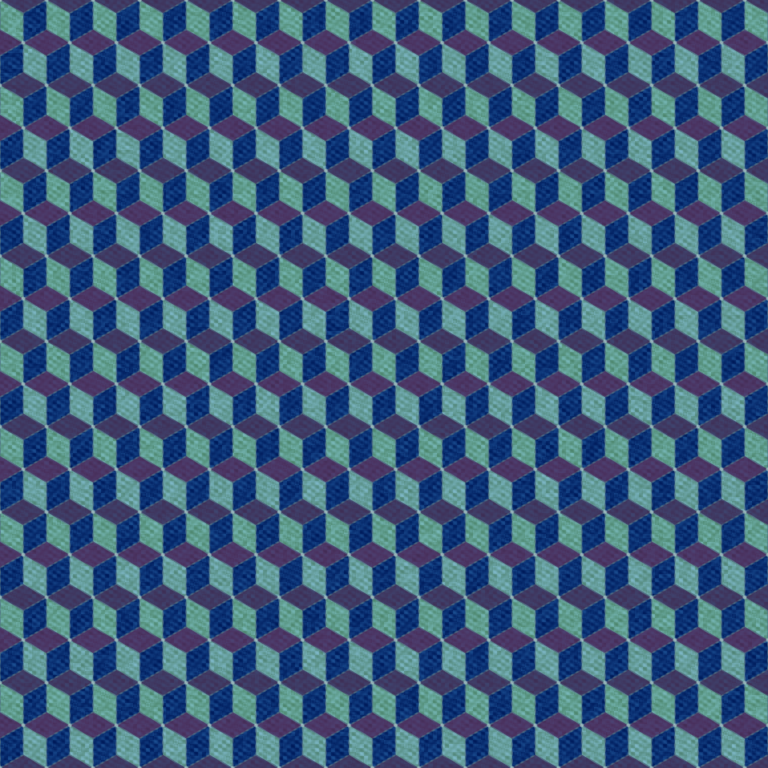
A Shadertoy shader for this pattern:

```glsl
#define CUBES_ACROSS 16.5
#define CUBE_ROWS 18.0
#define LID_HEIGHT 0.31
#define STITCHES 190.0
#define SEAM_WIDTH 0.0011
#define KNOT_RADIUS 0.0028
#define WEAVE_DEPTH 0.13
#define BLUE vec3(0.04, 0.19, 0.45)
#define TEAL vec3(0.39, 0.62, 0.59)
#define PURPLE vec3(0.31, 0.21, 0.40)
#define SLATE vec3(0.18, 0.24, 0.37)
#define SEAM vec3(0.33, 0.46, 0.53)

float hash(vec2 p) {
    return fract(sin(dot(p, vec2(127.1, 311.7))) * 4375.85);
}

// Layered sines for the crossing threads, plus a random tone per stitch
float weave(vec2 uv) {
    vec2 p = uv * STITCHES;
    float threads = sin(p.x * 3.1416) * sin(p.y * 3.1416);
    float twill = sin((p.x + 2.0 * p.y) * 2.1);
    return 0.5 * threads + 0.3 * twill + 0.9 * (hash(floor(p)) - 0.5);
}

void mainImage(out vec4 fragColor, in vec2 fragCoord) {
    vec2 uv = fragCoord / iResolution.xy;
    float blur = 0.8 / iResolution.y;
    vec2 cell = 1.0 / vec2(CUBES_ACROSS, CUBE_ROWS);

    // Staggered cube rows
    vec2 grid = uv / cell;
    float row = floor(grid.y) + 1.0;
    float x = fract(grid.x - 0.5 * mod(row, 2.0));
    float y = fract(grid.y);
    float side = abs(x - 0.5);

    // Signed distances to the lid above, the lid below and the upright edges
    float slope = 2.0 * LID_HEIGHT * cell.y / cell.x;
    float lean = cell.y / sqrt(1.0 + slope * slope);
    float upper = (y - 1.0 + LID_HEIGHT * (1.0 - 2.0 * side)) * lean;
    float lower = (2.0 * side * LID_HEIGHT - y) * lean;
    float lidDist = max(upper, lower);
    float upright = min(side, 0.5 - side) * cell.x;
    float tealDist = x < 0.5 ? upright : -upright;

    float lid = smoothstep(-blur, blur, lidDist);
    float teal = smoothstep(-blur, blur, tealDist);

    // Face colours, with alternate rows shifted in tone
    float cloth = weave(uv);
    float evenRow = 1.0 - mod(row, 2.0);
    float lidRow = upper > lower ? row : row - 1.0;
    float grey = 0.12 + 0.36 * (1.0 - mod(lidRow, 2.0)) + 0.25 * cloth;
    vec3 tealTone = TEAL + vec3(0.02, 0.0, 0.05) * (0.5 - evenRow + cloth);
    vec3 blueTone = BLUE + vec3(0.04, 0.06, 0.03) * cloth;
    vec3 lidTone = mix(PURPLE, SLATE, clamp(grey, 0.0, 1.0));
    vec3 color = mix(mix(blueTone, tealTone, teal), lidTone, lid);
    color *= 1.0 + WEAVE_DEPTH * cloth;

    // Stippled seams between faces
    float seamDist = lidDist > 0.0 ? lidDist : min(-lidDist, upright);
    float seam = 1.0 - smoothstep(SEAM_WIDTH - blur, SEAM_WIDTH + blur, seamDist);
    float stipple = 0.5 + 0.5 * sin((uv.x + uv.y) * STITCHES * 3.1416);
    color = mix(color, SEAM, seam * (0.2 + 0.5 * stipple));

    // Pale knots where the lid corners meet
    vec2 topCorner = vec2(0.5 - side, 1.0 - y) * cell;
    vec2 baseCorner = vec2(side, y) * cell;
    float knotDist = min(length(topCorner), length(baseCorner));
    float knot = 1.0 - smoothstep(KNOT_RADIUS * 0.3, KNOT_RADIUS + blur, knotDist);
    color = mix(color, vec3(0.68, 0.80, 0.80), 0.75 * knot);

    fragColor = vec4(color, 1.0);
}
```
